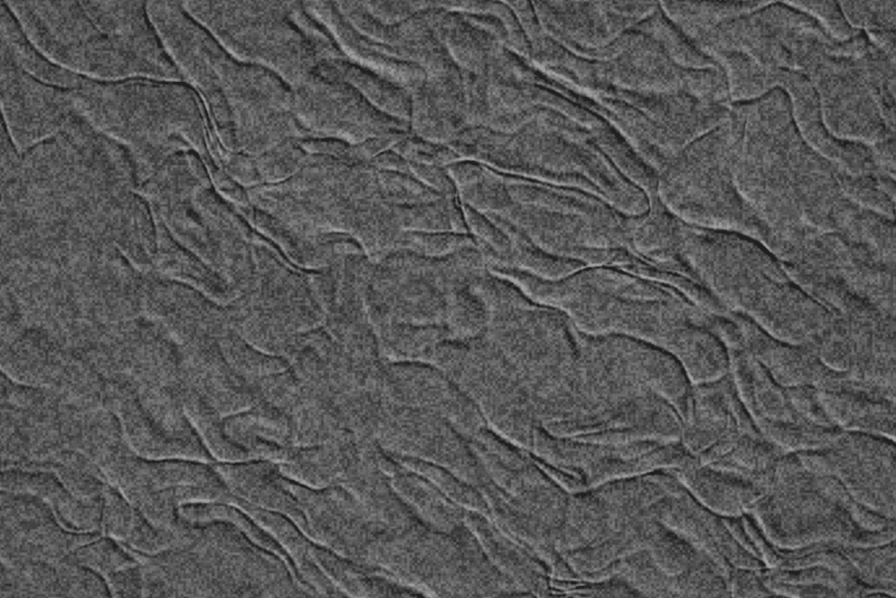
A WebGL 1 fragment shader for this texture:

```glsl
precision highp float;
// Grey embossed sheet, crumpled into a web of fine winding creases.
// Warped cell borders and noise contours build a height field, which is
// lit from the upper right by a slope difference and dusted with grain.

uniform vec2 u_resolution;

#define BASE_GREY 0.343
#define RELIEF 0.215
#define GRAIN 0.19
#define GRAIN_SCALE 230.0
#define CREASE_WIDTH 0.0056
#define LIGHT_STEP 0.0028
#define LIGHT_DIR vec2(0.45, 0.89)
#define FLOW_ANGLE -0.5
#define FLOW_STRETCH 1.5

float hash(vec2 p) {
  vec3 q = fract(vec3(p.xyx) * 0.1031);
  q += dot(q, q.yzx + 33.33);
  return fract((q.x + q.y) * q.z);
}

vec2 hash2(vec2 p) {
  return vec2(hash(p), hash(p + 71.7));
}

float noise(vec2 p) {
  vec2 i = floor(p);
  vec2 f = fract(p);
  f = f * f * f * (f * (f * 6.0 - 15.0) + 10.0);
  float low = mix(hash(i), hash(i + vec2(1.0, 0.0)), f.x);
  float high = mix(hash(i + vec2(0.0, 1.0)), hash(i + vec2(1.0, 1.0)), f.x);
  return mix(low, high, f.y);
}

vec2 warp(vec2 p, float scale) {
  return vec2(noise(p * scale), noise(p * scale + 37.3)) - 0.5;
}

// Approximate distance to the nearest cell border, in cell units.
float cellBorder(vec2 p) {
  vec2 cell = floor(p);
  float nearest = 9.0;
  float second = 9.0;
  for (int y = -1; y <= 1; y++) {
    for (int x = -1; x <= 1; x++) {
      vec2 id = cell + vec2(float(x), float(y));
      float d = length(id + hash2(id) - p);
      second = min(second, max(nearest, d));
      nearest = min(nearest, d);
    }
  }
  return 0.5 * (second - nearest);
}

float ridge(float d) {
  return exp(-d * d);
}

// Crease along cell borders, fading in and out over the sheet.
float cellCrease(vec2 p, float scale, float cover) {
  float d = cellBorder(p * scale) / (scale * CREASE_WIDTH);
  float fade = smoothstep(0.62 - cover, 0.85 - cover, noise(p * scale * 0.8 + 19.0));
  return ridge(d) * fade;
}

// Curling crease along the middle contour of a noise field.
float curlCrease(vec2 p, float scale, float cover) {
  float d = (noise(p * scale + 53.0) - 0.5) / (scale * CREASE_WIDTH * 1.1);
  float fade = smoothstep(0.62 - cover, 0.85 - cover, noise(p * scale * 0.7 + 91.0));
  return ridge(d) * fade;
}

float height(vec2 p) {
  // The left side is calmer; the middle and right are finely wrinkled.
  float busy = smoothstep(0.2, 0.8, p.x + 0.5 * (noise(p * 3.0) - 0.5));

  // Stretch features along the falling diagonal, then bend them.
  float c = cos(FLOW_ANGLE);
  float s = sin(FLOW_ANGLE);
  vec2 q = vec2(c * p.x + s * p.y, c * p.y - s * p.x);
  q.x /= FLOW_STRETCH;
  q += 5.0 + 0.11 * warp(p, 6.0) + 0.045 * warp(p + 3.0, 15.0);

  float h = 1.1 * cellCrease(q, 7.0, 0.3);
  h += 0.75 * cellCrease(q + 8.0, 14.0, 0.05 + 0.25 * busy);
  h += 0.9 * curlCrease(q, 11.0, 0.12 + 0.2 * busy);
  h += 0.75 * curlCrease(q + 4.0, 21.0, 0.25 * busy);

  // Soft lumps between the creases.
  h += 0.8 * noise(p * 28.0) + 0.35 * noise(p * 65.0);
  return h;
}

void main() {
  vec2 p = gl_FragCoord.xy / u_resolution.y;
  vec2 toLight = LIGHT_DIR * LIGHT_STEP;

  // Faces turned toward the light fall away in its direction.
  float slope = height(p - toLight) - height(p + toLight);
  float grey = BASE_GREY + RELIEF * slope;

  // Fibrous grain and faint broad mottling.
  grey += GRAIN * (noise(p * GRAIN_SCALE) - 0.5);
  grey += 0.4 * GRAIN * (noise(p * GRAIN_SCALE * 0.45 + 11.0) - 0.5);
  grey += 0.03 * (noise(p * 4.0 + 7.0) - 0.5);

  // Slight darkening toward the corners.
  vec2 centred = gl_FragCoord.xy / u_resolution - 0.5;
  grey *= 1.03 - 0.16 * dot(centred, centred);

  gl_FragColor = vec4(vec3(clamp(grey, 0.12, 0.62)), 1.0);
}
```
